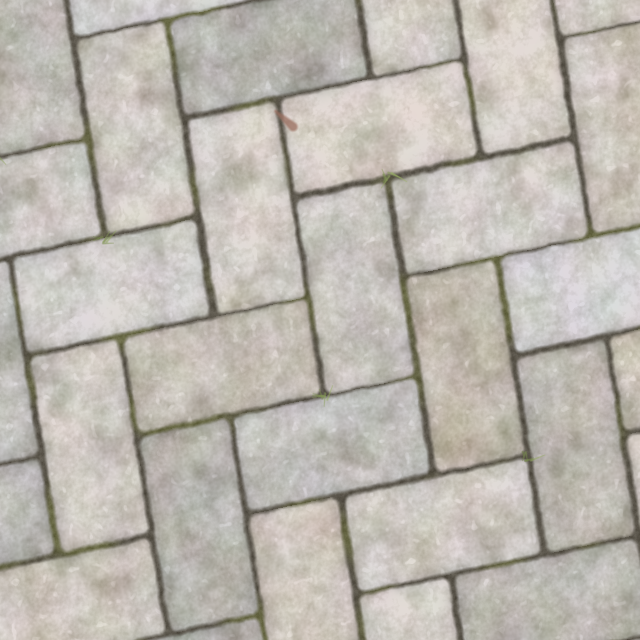
A WebGL 2 fragment shader for this texture:

```glsl
#version 300 es
precision highp float;
// Weathered grey concrete pavers in a tilted herringbone, with mossy joints and grass tufts.

uniform vec2 u_resolution;
out vec4 fragColor;

// Layout: one paver is 1 x 2 units; the axes give a unit in canvas space.
const vec2 ORIGIN = vec2(0.457, 0.691);
const vec2 AXIS_ACROSS = vec2(0.1471, 0.0312);
const vec2 AXIS_DOWN = vec2(0.0247, -0.155);
const float JOINT_HALF = 0.026;
const float JOINT_SOFT = 0.026;
const float CORNER_RADIUS = 0.07;
const float EDGE_WOBBLE = 0.022;
const float PAVER_SHIFT = 0.022;
const int TUFT_COUNT = 7;
const int BLADE_COUNT = 6;

const vec3 PALE = vec3(0.84, 0.82, 0.80);
const vec3 STAIN = vec3(0.64, 0.62, 0.57);
const vec3 SOIL = vec3(0.35, 0.33, 0.29);
const vec3 MOSS = vec3(0.42, 0.43, 0.25);
const vec3 GRASS = vec3(0.55, 0.63, 0.36);
const vec3 LEAF = vec3(0.60, 0.43, 0.37);
const vec2 LEAF_BASE = vec2(0.431, 0.826);
const vec2 LEAF_TIP = vec2(0.458, 0.802);

vec2 hash2(vec2 p) {
  vec3 h = fract(p.xyx * vec3(0.1031, 0.1030, 0.0973));
  h += dot(h, h.yzx + 33.33);
  return fract((h.xx + h.yz) * h.zy);
}

vec2 gradient(vec2 cell) {
  float angle = 6.2832 * hash2(cell).x;
  return vec2(cos(angle), sin(angle));
}

float gradientNoise(vec2 p) {
  vec2 i = floor(p), f = p - i;
  vec2 w = f * f * f * (f * (f * 6.0 - 15.0) + 10.0);
  vec2 e = vec2(1.0, 0.0);
  float low = mix(dot(gradient(i), f), dot(gradient(i + e.xy), f - e.xy), w.x);
  float high = mix(dot(gradient(i + e.yx), f - e.yx), dot(gradient(i + e.xx), f - e.xx), w.x);
  return 1.4 * mix(low, high, w.y);
}

float fbm(vec2 p) {
  float sum = 0.0, gain = 0.6;
  for (int i = 0; i < 4; i++) {
    sum += gain * gradientNoise(p);
    p = mat2(1.6, 1.2, -1.2, 1.6) * p + 7.3;
    gain *= 0.55;
  }
  return sum;
}

float roundBox(vec2 p, vec2 halfSize, float radius) {
  vec2 d = abs(p) - halfSize + radius;
  return length(max(d, 0.0)) + min(max(d.x, d.y), 0.0) - radius;
}

// Coverage of a stroke that tapers from a to b.
float stroke(vec2 p, vec2 a, vec2 b, float width, float soft) {
  vec2 ab = b - a;
  float t = clamp(dot(p - a, ab) / dot(ab, ab), 0.0, 1.0);
  return 1.0 - smoothstep(-soft, soft, length(p - a - ab * t) - width * (1.0 - 0.7 * t));
}

// Face of one paver: its own tone and hue, then blotches, grain and pits.
vec3 paverColor(vec2 q, vec2 id) {
  vec2 own = hash2(id + 71.0);
  vec2 s = q + 19.0 * own;
  float blotch = fbm(s * 2.1);
  float grain = fbm(s * 8.5);
  float fine = gradientNoise(s * 27.0);
  float tone = 0.76 + 0.62 * (own.x - 0.5) + 0.55 * blotch + 0.42 * grain + 0.14 * fine;
  tone -= 0.45 * smoothstep(0.08, 0.5, fbm(s * 1.7 + 31.0) + 0.18 * grain);
  tone += 0.3 * smoothstep(0.45, 0.7, gradientNoise(s * 10.0 + 53.0));
  vec3 color = mix(STAIN, PALE, clamp(tone, -0.7, 1.2));
  float warmth = own.y - 0.55 + 0.5 * gradientNoise(s * 1.8 + 11.0);
  float olive = gradientNoise(s * 2.6 + 43.0);
  return color + warmth * vec3(0.025, 0.0, -0.03) + olive * vec3(-0.012, 0.014, -0.012);
}

void main() {
  vec2 uv = gl_FragCoord.xy / u_resolution;
  float pixel = 1.0 / min(u_resolution.x, u_resolution.y);
  mat2 axes = mat2(AXIS_ACROSS, AXIS_DOWN);
  vec2 q = inverse(axes) * (uv - ORIGIN);

  // Herringbone: the diagonal index of a cell tells which half of which paver it is.
  vec2 cell = floor(q);
  float k = mod(cell.x - cell.y, 4.0);
  bool upright = k < 0.5 || k > 2.5;
  vec2 id = cell - (k > 2.5 ? vec2(0.0, 1.0) : k > 1.5 ? vec2(1.0, 0.0) : vec2(0.0));
  vec2 halfSize = upright ? vec2(0.5, 1.0) : vec2(1.0, 0.5);

  // Worn outline, slightly out of line from paver to paver.
  vec2 wobble = vec2(fbm(q * 4.0), fbm(q * 4.0 + 37.0)) * EDGE_WOBBLE;
  vec2 local = q - id - halfSize + wobble + (hash2(id + 5.0) - 0.5) * PAVER_SHIFT;
  vec2 joint = JOINT_HALF * vec2(1.15, 0.8);
  float edge = roundBox(local, halfSize - joint, CORNER_RADIUS);

  // Joint filling, then the face with dirt along its rim.
  float damp = smoothstep(-0.05, 0.45, gradientNoise(q * 1.3 + 5.0));
  vec3 filling = mix(SOIL, MOSS, 0.7 * damp) + 0.11 * fbm(q * 13.0);
  vec3 face = paverColor(q, id);
  face *= 1.0 - 0.13 * exp(min(edge, 0.0) * 22.0) * (1.0 + fbm(q * 6.0));
  float soft = max(JOINT_SOFT, 6.0 * pixel);
  vec3 color = mix(filling, face, 1.0 - smoothstep(-soft, soft, edge));

  // Grass tufts rooted on joint crossings.
  for (int i = 0; i < TUFT_COUNT; i++) {
    vec2 spot = hash2(vec2(float(i) * 3.7 + 2.0, 9.0));
    vec2 root = ORIGIN + axes * round(inverse(axes) * (spot - ORIGIN));
    for (int j = 0; j < BLADE_COUNT; j++) {
      vec2 r = hash2(vec2(float(i) + 13.0, float(j) + 29.0));
      vec2 base = root + (r.yx - 0.5) * 0.018;
      vec2 tip = base + (0.008 + 0.02 * r.y) * vec2(cos(6.2832 * r.x), sin(6.2832 * r.x));
      color = mix(color, GRASS * (0.75 + 0.4 * r.y), 0.6 * stroke(uv, base, tip, 0.0015, max(0.0015, pixel)));
    }
  }

  // One fallen dry leaf.
  color = mix(color, LEAF, 0.75 * stroke(uv, LEAF_TIP, LEAF_BASE, 0.007, max(0.003, pixel)));
  fragColor = vec4(clamp(color, 0.0, 1.0), 1.0);
}
```
